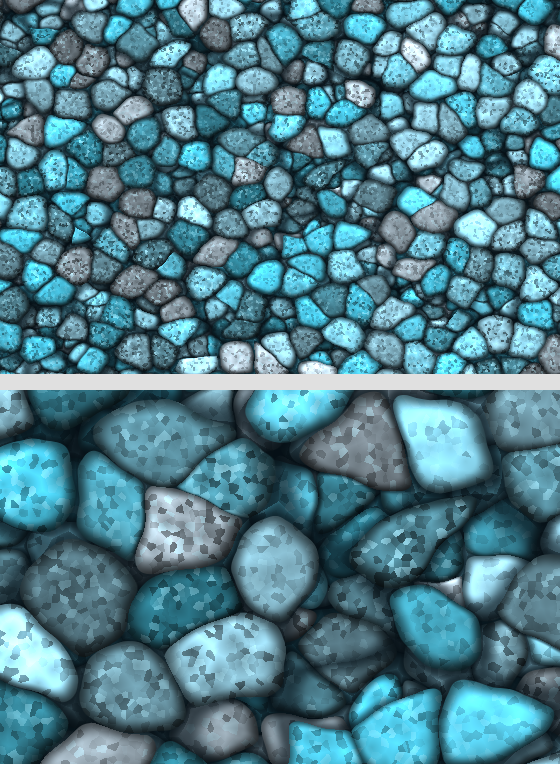
Top: the whole. Bottom: its middle third, enlarged.
This texture is drawn by a Shadertoy shader. Its source:

```glsl
// A bed of tightly packed teal and blue-grey pebbles with dark gaps.
// Each layer is a weighted Voronoi diagram whose cells are rounded by a power
// norm over their borders; missing stones reveal smaller, shaded layers below.

const int   LAYERS      = 3;
const float TOP_CELLS   = 12.3;   // pebbles per canvas height in the top layer
const float LAYER_STEP  = 1.35;   // each lower layer is this much finer
const float JITTER      = 0.74;
const float SIZE_SPREAD = 0.2;
const float ROUNDNESS   = 6.0;    // lower is rounder
const float MISSING     = 0.14;   // share of holes in the top layer
const float GRAIN_CELLS = 155.0;
const float PATCH_CELLS = 52.0;
const vec2  STRETCH     = vec2(0.95, 1.08);
const vec3  LIGHT       = vec3(-0.25, 0.5, 0.83);

const vec3 GAP    = vec3(0.02, 0.06, 0.085);
const vec3 TEAL   = vec3(0.23, 0.63, 0.73);
const vec3 STEEL  = vec3(0.50, 0.69, 0.76);
const vec3 MAUVE  = vec3(0.55, 0.61, 0.65);
const vec3 FROST  = vec3(0.66, 0.87, 0.93);

struct Pebble {
    float edge;    // 0 at the seed, 1 on the outline
    vec2 slope;    // gradient of edge
    vec2 local;    // position relative to the seed
    vec2 id;
};

vec2 hash2(vec2 p) {
    vec3 q = fract(p.xyx * vec3(0.1031, 0.1030, 0.0973));
    q += dot(q, q.yzx + 33.33);
    return fract((q.xx + q.yz) * q.zy);
}

vec2 seed(vec2 id) { return id + 0.5 + JITTER * (hash2(id) - 0.5); }

float weight(vec2 id) { return SIZE_SPREAD * hash2(id + 71.3).x; }

// Cellular noise: distance to the nearest point and that point's random value
vec2 cellular(vec2 p) {
    vec2 cell = floor(p), nearest = vec2(9.0, 0.0);
    for (int y = -1; y <= 1; y++)
    for (int x = -1; x <= 1; x++) {
        vec2 id = cell + vec2(x, y), r = hash2(id + 13.7);
        float d = length(id + r - p);
        if (d < nearest.x) nearest = vec2(d, fract(r.x * 7.0 + r.y * 5.0));
    }
    return nearest;
}

Pebble findPebble(vec2 p) {
    // Owner of this point
    vec2 cell = floor(p), owner = cell;
    float best = 1e3;
    for (int y = -2; y <= 2; y++)
    for (int x = -2; x <= 2; x++) {
        vec2 id = cell + vec2(x, y), d = p - seed(id);
        float power = dot(d, d) - weight(id);
        if (power < best) { best = power; owner = id; }
    }
    // Soft maximum over the borders with its neighbours
    vec2 centre = seed(owner), local = p - centre, slope = vec2(0.0);
    float own = weight(owner), sum = 1e-9;
    for (int y = -2; y <= 2; y++)
    for (int x = -2; x <= 2; x++) {
        if (x == 0 && y == 0) continue;
        vec2 id = owner + vec2(x, y), d = seed(id) - centre;
        float len = length(d);
        float reach = max((len * len + own - weight(id)) / (2.0 * len), 0.06);
        float h = max(dot(local, d / len) / reach, 0.0);
        float hp = pow(h, ROUNDNESS - 1.0);
        sum += hp * h;
        slope += hp * d / (len * reach);
    }
    float edge = pow(sum, 1.0 / ROUNDNESS);
    return Pebble(edge, slope / pow(edge, ROUNDNESS - 1.0), local, owner);
}

vec3 stoneColour(Pebble s, vec2 grain, vec2 patches) {
    vec2 tone = hash2(s.id + 5.1), kind = hash2(s.id + 29.9);
    vec3 c = mix(TEAL, STEEL, smoothstep(0.15, 0.85, tone.x));
    c = mix(c, MAUVE, step(0.86, kind.x));
    c *= mix(0.62, 1.28, tone.y);
    // Pale flecks, dark pits and broad mottling
    float rough = mix(0.35, 1.0, kind.y);
    c = mix(c, FROST, 0.5 * rough * smoothstep(0.7, 1.0, grain.y));
    c *= 1.0 - 0.5 * rough * (1.0 - smoothstep(0.0, 0.35, grain.y));
    return c * (1.0 + 0.45 * rough * (patches.x - 0.42));
}

float stoneLight(Pebble s, float edge, mat2 turn) {
    vec2 tilt = 0.45 * (hash2(s.id + 47.0) - 0.5);
    vec2 outward = normalize(s.slope + 1e-5) * turn;
    vec3 normal = normalize(vec3(outward * pow(edge, 3.0) * 0.9 + tilt, 1.0));
    float facet = smoothstep(-0.05, 0.05, dot(s.local, normalize(tilt + 1e-4)) - 0.08);
    float rim = 1.0 - smoothstep(0.68, 1.02, edge);
    return (0.3 + max(dot(normal, LIGHT), 0.0) + 0.1 * facet) * mix(0.4, 1.0, rim);
}

void mainImage(out vec4 fragColor, in vec2 fragCoord) {
    vec2 uv = fragCoord / iResolution.y;
    vec2 grain = cellular(uv * GRAIN_CELLS), patches = cellular(uv * PATCH_CELLS);
    vec3 colour = vec3(0.0);
    float left = 1.0, open = 1.0, cells = TOP_CELLS;

    // Composite from the top layer down
    for (int i = 0; i < LAYERS; i++) {
        float angle = 0.4 + 1.1 * float(i);
        mat2 turn = mat2(cos(angle), sin(angle), -sin(angle), cos(angle));
        vec2 p = turn * (uv * STRETCH * cells) + 37.0 * float(i);
        p += 0.06 * sin(p.yx * 3.1 + 1.3) + 0.02 * sin(p.yx * 9.7);
        Pebble s = findPebble(p);
        vec2 pick = hash2(s.id + 83.0);
        float edge = s.edge / mix(0.95, 1.08, pick.y) + 0.04 * (patches.x - 0.4);

        if (i == 0 && pick.x < MISSING) {
            open *= mix(0.3, 0.95, 1.0 - smoothstep(0.6, 1.05, edge));
        } else {
            float soft = max(length(s.slope), 0.5) * cells / iResolution.y;
            float cover = clamp((1.0 - edge) / soft + 0.5, 0.0, 1.0);
            vec3 stone = stoneColour(s, grain, patches) * stoneLight(s, edge, turn);
            colour += left * cover * mix(GAP, stone, open);
            left *= 1.0 - cover;
            open *= mix(0.16, 0.7, smoothstep(1.0, 1.4, edge));
        }
        if (left < 0.01) break;
        cells *= LAYER_STEP;
    }
    fragColor = vec4(colour + left * GAP, 1.0);
}
```
